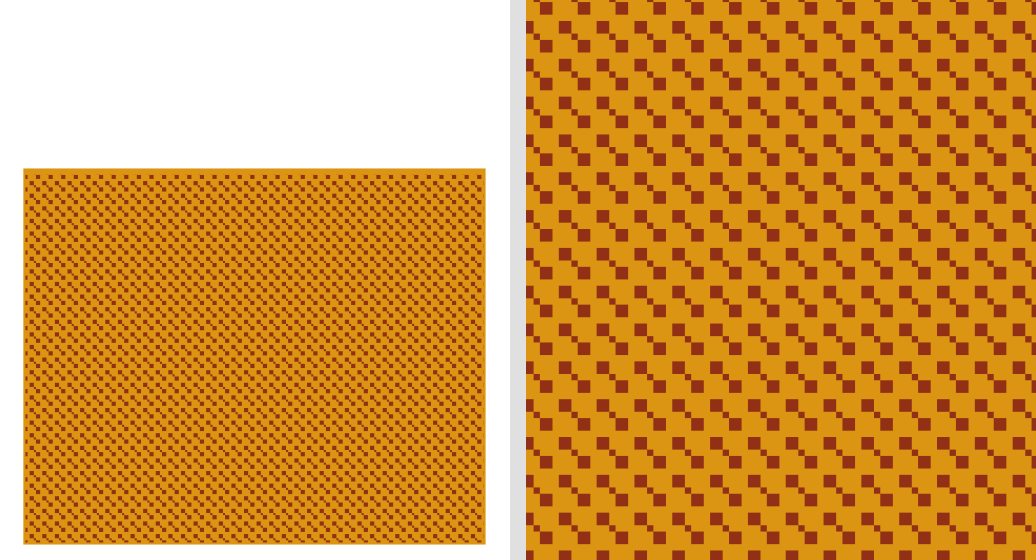
Left, the full canvas; right, a detail of the centre.
Reproduce this pattern procedurally as a Shadertoy shader.

```glsl
const vec3 PAPER = vec3(1.0);
const vec3 OCHRE = vec3(0.86, 0.585, 0.07);
const vec3 RUST = vec3(0.57, 0.19, 0.08);

const float CELL = 0.003752;                    // one cell, in canvas heights
const vec2 PANEL_CORNER = vec2(0.0417, 0.3008); // top left, measured from the top
const vec2 PANEL_CELLS = vec2(220.0, 179.0);
const vec2 INSET_START = vec2(1.0, 3.0);        // plain border: left, top
const vec2 INSET_END = vec2(1.0);               // plain border: right, bottom
const float REPEAT = 6.0;
const float LARGE = 2.0;
const float SMALL = 1.0;

// Share of a pixel, of width w cells, covered by an axis-aligned box.
float boxCoverage(vec2 p, vec2 lo, vec2 hi, float w) {
    vec2 overlap = min(hi, p + 0.5 * w) - max(lo, p - 0.5 * w);
    vec2 c = clamp(overlap / w, 0.0, 1.0);
    return c.x * c.y;
}

// Square repeated on the tile grid, with its first corner at the given cell.
float repeatedSquare(vec2 p, float corner, float size, float w) {
    vec2 center = vec2(corner + 0.5 * size);
    vec2 q = mod(p - center + 0.5 * REPEAT, REPEAT) - 0.5 * REPEAT;
    return boxCoverage(q, vec2(-0.5 * size), vec2(0.5 * size), w);
}

// Diagonal chain: two large squares, then a small link.
float diagonalChain(vec2 p, float w) {
    float ink = repeatedSquare(p, 0.0, LARGE, w);
    ink += repeatedSquare(p, 0.5 * REPEAT, LARGE, w);
    ink += repeatedSquare(p, 0.5 * REPEAT + LARGE, SMALL, w);
    return min(ink, 1.0);
}

void mainImage(out vec4 fragColor, in vec2 fragCoord) {
    vec2 fromTop = vec2(fragCoord.x, iResolution.y - fragCoord.y) / iResolution.y;
    vec2 p = (fromTop - PANEL_CORNER) / CELL;
    float w = 1.0 / (iResolution.y * CELL);

    // Plain panel, then the chains inside its border
    float panel = boxCoverage(p, vec2(0.0), PANEL_CELLS, w);
    float inner = boxCoverage(p, INSET_START, PANEL_CELLS - INSET_END, w);
    float ink = diagonalChain(p - vec2(0.0, INSET_START.y), w) * inner;

    vec3 color = mix(PAPER, OCHRE, panel);
    color = mix(color, RUST, ink);
    fragColor = vec4(color, 1.0);
}
```
